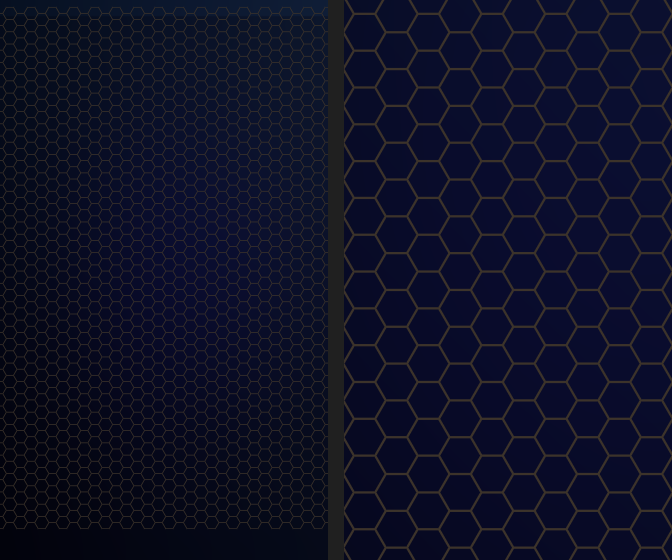
Left, the full canvas; right, a detail of the centre.
Give the GLSL for this pattern, as a Shadertoy shader.

```glsl
// Fine bronze honeycomb lines over a dark navy gradient with a soft blue glow
#define HEX_SIDE 0.0216
#define LINE_WIDTH 0.0023
#define GRID_ORIGIN vec2(0.0302, 0.0220)
#define GRID_ROWS 42.5
#define GRID_OVERHANG 0.0015
#define BAND_HEIGHT 0.049
#define LINE_COLOR vec3(0.235, 0.200, 0.165)
#define GLOW_COLOR vec3(0.012, 0.000, 0.075)
#define BAND_COLOR vec3(0.012, 0.030, 0.045)

const float ROOT3 = 1.7320508;

// Distance to the nearest edge of a flat-topped hexagonal tiling
float hexEdgeDistance(vec2 p) {
    vec2 cell = HEX_SIDE * vec2(3.0, ROOT3);
    vec2 a = mod(p + 0.5 * cell, cell) - 0.5 * cell;
    vec2 b = mod(p, cell) - 0.5 * cell;
    vec2 local = abs(dot(a, a) < dot(b, b) ? a : b);
    float apothem = 0.5 * ROOT3 * HEX_SIDE;
    return apothem - max(local.y, dot(local, vec2(0.5 * ROOT3, 0.5)));
}

// Corner-to-corner gradient, central glow and lighter top band
vec3 background(vec2 p, float aspect, float pixel) {
    vec2 uv = vec2(p.x, p.y / aspect);
    vec3 upper = mix(vec3(0.018, 0.045, 0.100), vec3(0.048, 0.086, 0.165), uv.x);
    vec3 lower = mix(vec3(0.008, 0.010, 0.045), vec3(0.022, 0.040, 0.095), uv.x);
    vec3 color = mix(upper, lower, smoothstep(0.0, 1.0, uv.y));
    vec2 fromGlow = (uv - vec2(0.57, 0.48)) / vec2(0.42, 0.32);
    color += GLOW_COLOR * exp(-dot(fromGlow, fromGlow));
    float band = 1.0 - smoothstep(-pixel, pixel, p.y - BAND_HEIGHT);
    return color + BAND_COLOR * band * mix(0.6, 1.0, uv.x);
}

void mainImage(out vec4 fragColor, in vec2 fragCoord) {
    // Canvas width is one unit; y runs down from the top
    float pixel = 1.0 / iResolution.x;
    float aspect = iResolution.y * pixel;
    vec2 p = vec2(fragCoord.x, iResolution.y - fragCoord.y) * pixel;
    vec3 color = background(p, aspect, pixel);

    // Filtered line coverage, keeping thin lines equally bright at any size
    float rowHeight = ROOT3 * HEX_SIDE;
    float edge = hexEdgeDistance(p - GRID_ORIGIN - vec2(0.0, 0.5 * rowHeight));
    float line = clamp((0.5 * (LINE_WIDTH + pixel) - edge) / pixel,
                       0.0, min(1.0, LINE_WIDTH / pixel));

    // Limit the grid to its whole rows
    float halfSpan = 0.5 * GRID_ROWS * rowHeight;
    float outside = abs(p.y - GRID_ORIGIN.y - halfSpan) - halfSpan - GRID_OVERHANG;
    line *= 1.0 - smoothstep(-0.5 * pixel, 0.5 * pixel, outside);

    fragColor = vec4(mix(color, LINE_COLOR, line), 1.0);
}
```
